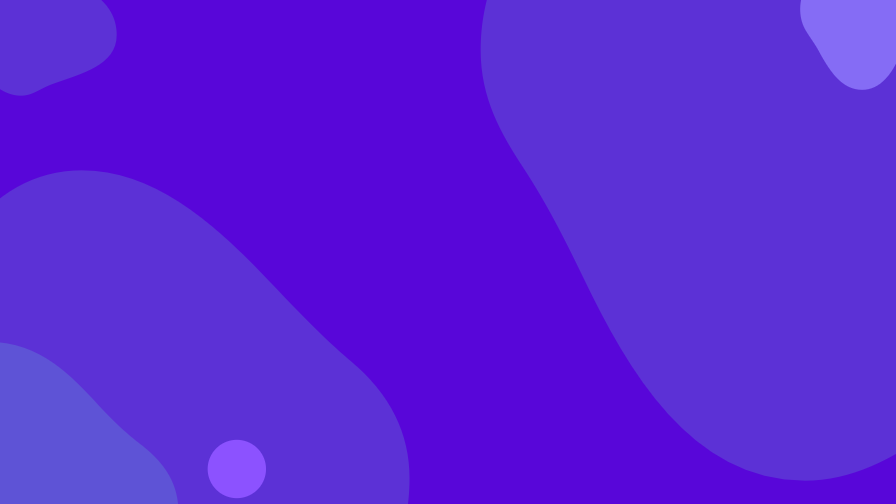
A Shadertoy shader for this background:

```glsl
// Flat violet backdrop with soft organic blobs in the corners and one small disc.
// Each blob edge is a chain of cubic curves; the nearest chord gives the distance
// and a horizontal ray that counts crossings gives the sign.

struct Outline {
    vec2 probe;     // point being shaded
    vec2 pen;       // current end of the edge
    float ray;      // ray direction: +1 to the right, -1 to the left
    float nearest;  // unsigned distance so far
    float side;     // -1 inside, +1 outside
};

Outline startAt(vec2 probe, vec2 start, float ray) {
    return Outline(probe, start, ray, 1e5, 1.0);
}

// Extend the edge with a cubic curve, split into short chords
void curveTo(inout Outline o, vec2 b, vec2 c, vec2 d) {
    vec2 a = o.pen;
    for (int i = 1; i <= 16; i++) {
        float t = float(i) / 16.0, s = 1.0 - t;
        vec2 next = s*s*s*a + 3.0*s*s*t*b + 3.0*s*t*t*c + t*t*t*d;
        vec2 chord = next - o.pen, rel = o.probe - o.pen;
        float along = clamp(dot(rel, chord) / dot(chord, chord), 0.0, 1.0);
        o.nearest = min(o.nearest, length(rel - chord * along));
        if ((o.pen.y > o.probe.y) != (next.y > o.probe.y)) {
            float crossing = chord.x * rel.y / chord.y - rel.x;
            if (crossing * o.ray > 0.0) o.side = -o.side;
        }
        o.pen = next;
    }
}

float signedDistance(Outline o) {
    return o.nearest * o.side;
}

float rightBlob(vec2 p) {
    Outline o = startAt(p, vec2(425, -25), -1.0);
    curveTo(o, vec2(416, 0), vec2(412, 20), vec2(412, 43));
    curveTo(o, vec2(412, 84), vec2(429, 114), vec2(448.7, 144));
    curveTo(o, vec2(469, 175), vec2(484, 205), vec2(500, 238));
    curveTo(o, vec2(538, 317), vec2(592, 412), vec2(690, 412));
    curveTo(o, vec2(729, 412), vec2(765, 394), vec2(800, 368));
    return signedDistance(o);
}

float leftBlob(vec2 p) {
    Outline o = startAt(p, vec2(-30, 202), 1.0);
    curveTo(o, vec2(-5, 166), vec2(30, 146), vec2(70, 146));
    curveTo(o, vec2(130, 146), vec2(180, 188), vec2(226, 236));
    curveTo(o, vec2(249, 260), vec2(274, 287), vec2(300, 309));
    curveTo(o, vec2(335, 338), vec2(351, 372), vec2(351, 410));
    curveTo(o, vec2(351, 425), vec2(349, 440), vec2(346, 455));
    return signedDistance(o);
}

float innerLeftBlob(vec2 p) {
    Outline o = startAt(p, vec2(-10, 293), 1.0);
    curveTo(o, vec2(35, 293), vec2(62, 323), vec2(86, 349));
    curveTo(o, vec2(98, 362), vec2(110, 373), vec2(122, 382));
    curveTo(o, vec2(142, 398), vec2(153, 415), vec2(153, 440));
    return signedDistance(o);
}

float topLeftBlob(vec2 p) {
    Outline o = startAt(p, vec2(70, -12), 1.0);
    curveTo(o, vec2(92, 0), vec2(100, 14), vec2(100, 30));
    curveTo(o, vec2(100, 56), vec2(70, 63), vec2(45, 72));
    curveTo(o, vec2(34, 76), vec2(28, 82), vec2(18, 82));
    curveTo(o, vec2(8, 82), vec2(-2, 77), vec2(-12, 66));
    return signedDistance(o);
}

float topRightBlob(vec2 p) {
    Outline o = startAt(p, vec2(690, -10), -1.0);
    curveTo(o, vec2(685, 0), vec2(684, 14), vec2(690, 25));
    curveTo(o, vec2(694, 32), vec2(699, 38), vec2(703, 46));
    curveTo(o, vec2(712, 62), vec2(722, 77), vec2(739, 77));
    curveTo(o, vec2(754, 77), vec2(766, 64), vec2(774, 40));
    return signedDistance(o);
}

// Blend a shape over the colour with a one-pixel soft edge
void paint(inout vec3 color, vec3 ink, float dist, float pixel) {
    color = mix(color, ink, clamp(0.5 - dist / pixel, 0.0, 1.0));
}

void mainImage(out vec4 fragColor, in vec2 fragCoord) {
    // Layout grid: 432 units tall, y running down from the top
    float pixel = 432.0 / iResolution.y;
    vec2 p = vec2(fragCoord.x, iResolution.y - fragCoord.y) * pixel;

    vec3 color = vec3(0.345, 0.025, 0.85);
    vec3 dusk = vec3(0.362, 0.193, 0.84);

    // Large shapes first, then the lighter accents
    paint(color, dusk, min(rightBlob(p), min(leftBlob(p), topLeftBlob(p))), pixel);
    paint(color, vec3(0.37, 0.325, 0.838), innerLeftBlob(p), pixel);
    paint(color, vec3(0.52, 0.425, 0.96), topRightBlob(p), pixel);
    paint(color, vec3(0.55, 0.32, 1.0), length(p - vec2(203, 402)) - 25.0, pixel);

    fragColor = vec4(color, 1.0);
}
```
